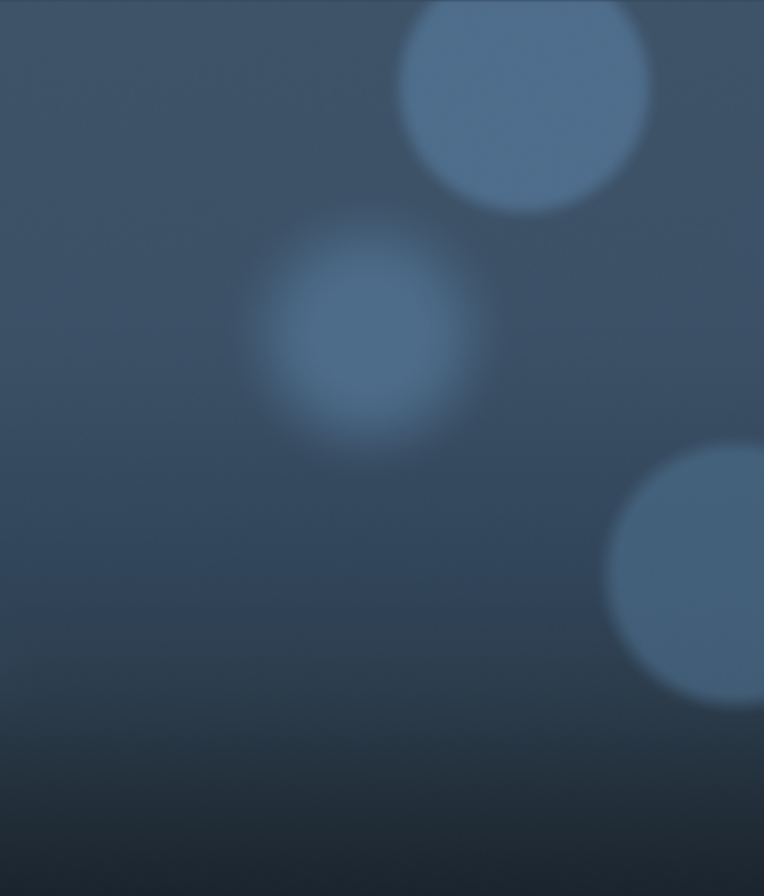
A WebGL 1 fragment shader for this background:

```glsl
precision highp float;
// Soft out-of-focus discs of light over a slate blue dusk gradient.

uniform vec2 u_resolution;

const vec3 FLOOR_NAVY = vec3(0.105, 0.143, 0.182);
const vec3 LOW_NAVY   = vec3(0.126, 0.172, 0.212);
const vec3 DUSK_TEAL  = vec3(0.172, 0.238, 0.298);
const vec3 MID_SLATE  = vec3(0.192, 0.270, 0.352);
const vec3 HIGH_SLATE = vec3(0.235, 0.318, 0.402);
const vec3 TOP_SLATE  = vec3(0.242, 0.326, 0.408);
const vec3 DISC_BLUE  = vec3(0.304, 0.428, 0.548);
const vec3 DISC_DIM   = vec3(0.268, 0.382, 0.486);
const vec3 HAZE_BLUE  = vec3(0.235, 0.330, 0.440);

float hash(vec2 p) {
    return fract(sin(dot(p, vec2(12.9898, 78.233))) * 43758.5453);
}

// Linear blend weight of height y between two levels
float ramp(float low, float high, float y) {
    return clamp((y - low) / (high - low), 0.0, 1.0);
}

// Vertical gradient from the dark floor to the slate top
vec3 backdrop(float y) {
    vec3 color = mix(FLOOR_NAVY, LOW_NAVY, ramp(0.0, 0.08, y));
    color = mix(color, DUSK_TEAL, ramp(0.08, 0.23, y));
    color = mix(color, MID_SLATE, ramp(0.23, 0.36, y));
    color = mix(color, HIGH_SLATE, ramp(0.36, 0.64, y));
    return mix(color, TOP_SLATE, ramp(0.64, 1.0, y));
}

// Coverage of a disc whose rim fades over radius +- blur
float softDisc(vec2 p, vec2 center, float radius, float blur) {
    return 1.0 - smoothstep(radius - blur, radius + blur, length(p - center));
}

void main() {
    vec2 p = gl_FragCoord.xy / u_resolution.y;
    vec3 color = backdrop(p.y);

    // Faint haze at the side edges
    color = mix(color, HAZE_BLUE, 0.25 * softDisc(p, vec2(0.91, 0.74), 0.06, 0.05));
    color = mix(color, HAZE_BLUE, 0.12 * softDisc(p, vec2(-0.05, 0.27), 0.06, 0.05));

    // Sharper upper and right discs, blurrier middle disc
    color = mix(color, DISC_BLUE, softDisc(p, vec2(0.585, 0.903), 0.139, 0.014));
    color = mix(color, DISC_BLUE, 0.96 * softDisc(p, vec2(0.411, 0.626), 0.108, 0.056));
    vec3 dimDisc = mix(DISC_DIM * 0.95, DISC_DIM, ramp(0.22, 0.48, p.y));
    color = mix(color, dimDisc, softDisc(p, vec2(0.822, 0.359), 0.145, 0.015));

    // Thin darker line along the top
    color = mix(color, MID_SLATE, 0.5 * smoothstep(0.997, 0.9995, p.y));

    // Fine grain against banding
    color += (hash(floor(p * 512.0)) - 0.5) * 0.004;
    gl_FragColor = vec4(color, 1.0);
}
```
